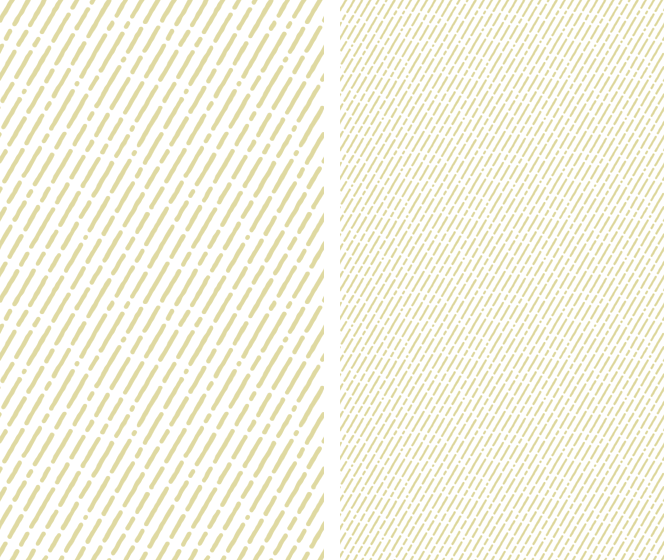
Left: one tile. Right: repeated 2 by 2.
Give the GLSL for this pattern, as a WebGL 2 fragment shader.

```glsl
#version 300 es
precision highp float;

uniform vec2 u_resolution;
out vec4 fragColor;

// Lengths are fractions of the canvas height.
#define REPEATS 2.0
#define LINES 10
#define DASHES 10
#define LINE_SHIFT 0.25
#define RADIUS 0.0040
#define GAP 0.0068
#define JITTER 0.74
#define WOBBLE 0.0012
#define WOBBLE_CELLS ivec2(37, 64)
#define PAPER vec3(1.0)
#define STRAW vec3(0.875, 0.852, 0.632)

int wrap(int i, int n) {
    return ((i % n) + n) % n;
}

// Integer hash of a cell, 0 to 1
float hash(ivec2 cell, uint seed) {
    uint h = uint(cell.x) * 1597334677u ^ uint(cell.y) * 3812015801u ^ seed * 2798796415u;
    h = (h ^ (h >> 16)) * 2146121005u;
    h = (h ^ (h >> 15)) * 2221713035u;
    h ^= h >> 16;
    return float(h >> 8) / 16777216.0;
}

float latticeValue(ivec2 cell, uint seed) {
    return hash(ivec2(wrap(cell.x, WOBBLE_CELLS.x), wrap(cell.y, WOBBLE_CELLS.y)), seed);
}

// Value noise that wraps over one tile
float tileNoise(vec2 tilePos, uint seed) {
    vec2 g = tilePos * vec2(WOBBLE_CELLS);
    ivec2 c = ivec2(floor(g));
    vec2 f = smoothstep(0.0, 1.0, fract(g));
    float low = mix(latticeValue(c, seed), latticeValue(c + ivec2(1, 0), seed), f.x);
    float high = mix(latticeValue(c + ivec2(0, 1), seed), latticeValue(c + ivec2(1, 1), seed), f.x);
    return mix(low, high, f.y);
}

// Jittered joint between dashes; the easing favours dots and long strokes
float joint(int i, int line) {
    float h = hash(ivec2(wrap(i, DASHES), line), 3u);
    return float(i) + JITTER * (smoothstep(0.0, 1.0, h) - 0.5);
}

// Distance to the round-ended dashes of the nearest diagonal line
float dashDistance(vec2 pos, vec2 tile) {
    float lineLength = length(tile);
    vec2 dir = tile / lineLength;
    float spacing = tile.x / float(LINES);
    float row = floor((pos.x - pos.y * tile.x / tile.y) / spacing - LINE_SHIFT);
    int line = wrap(int(row), LINES);

    vec2 rel = pos - vec2((row + 0.5 + LINE_SHIFT) * spacing, 0.0);
    float across = rel.x * dir.y - rel.y * dir.x;
    float cell = lineLength / float(DASHES);
    float along = dot(rel, dir) + hash(ivec2(line, 0), 11u) * lineLength;

    int nearest = int(floor(along / cell));
    float inset = 0.5 * GAP + RADIUS;
    float d = 1.0;
    for (int k = -1; k <= 1; k++) {
        float start = joint(nearest + k, line) * cell + inset;
        float end = joint(nearest + k + 1, line) * cell - inset;
        float beyond = along - clamp(along, start, max(start, end));
        d = min(d, length(vec2(beyond, across)));
    }
    return d - RADIUS;
}

void main() {
    vec2 tile = vec2(u_resolution.x / u_resolution.y, 1.0) / REPEATS;
    vec2 tilePos = fract(gl_FragCoord.xy / u_resolution * REPEATS);

    // Uneven, hand-drawn outline
    vec2 wobble = vec2(tileNoise(tilePos, 5u), tileNoise(tilePos, 7u)) - 0.5;
    float d = dashDistance(tilePos * tile + wobble * WOBBLE, tile);

    float soft = 0.75 / u_resolution.y;
    float ink = 1.0 - smoothstep(-soft, soft, d);
    fragColor = vec4(mix(PAPER, STRAW, ink), 1.0);
}
```
